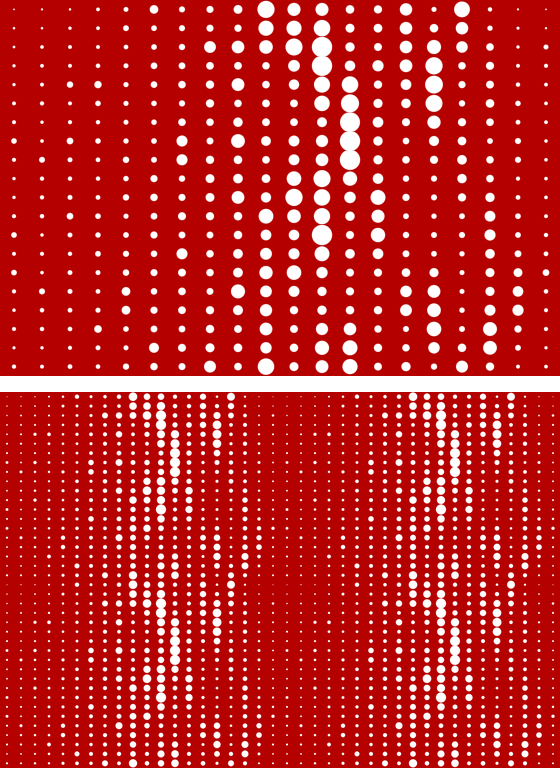
Top, the tile; bottom, the same tile 2 across and 2 down.
This pattern is drawn by a Shadertoy shader. Its source:

```glsl
// White dots on a 20 by 20 grid over red, swelling into vertical runs right of centre.

const float CELLS = 20.0;
const float TAU = 6.2831853;

float hash(vec2 p) {
    vec3 q = fract(p.xyx * vec3(0.1031, 0.1030, 0.0973));
    q += dot(q, q.yzx + 33.33);
    return fract((q.x + q.y) * q.z);
}

// Value noise down one column, wrapping after 8 knots
float runNoise(float col, float row) {
    float t = row * 8.0 / CELLS;
    float k = floor(t);
    float a = hash(vec2(col + 41.0, mod(k, 8.0) + 7.0));
    float b = hash(vec2(col + 41.0, mod(k + 1.0, 8.0) + 7.0));
    return mix(a, b, smoothstep(0.0, 1.0, t - k));
}

float bell(float d) {
    return exp(-d * d);
}

// Radius in cell heights; rows count down from the top
float dotRadius(float col, float row) {
    float x = (col + 0.5) / CELLS;
    float turn = TAU * row / CELLS;
    float middle = pow(sin(0.5 * TAU * x), 2.0);

    // Small dots: fine at the sides, finest in the top corners
    float base = 0.1 + 0.135 * middle;
    base -= 0.055 * exp(-0.5 * row) * (1.0 - middle);
    float jitter = hash(vec2(col, row) + 3.0);
    base *= mix(0.82, 1.15, jitter) + 0.35 * step(0.9, jitter);

    // Heavy wavy ridge, strongest in the upper half
    float run = runNoise(col, row);
    float ridge = 11.4 - 0.7 * cos(2.0 * (turn - TAU / CELLS));
    float swell = (0.18 + 0.14 * cos(turn - TAU * 0.25)) * bell(col - ridge);

    // Lighter ridge drifting towards the right side
    float drift = 16.3 + 1.2 * cos(turn - TAU * 0.7);
    swell += 0.2 * bell((col - drift) * 1.2);

    // Loose runs across the right half
    float right = smoothstep(7.0, 11.0, col) * smoothstep(20.0, 15.0, col);
    float loose = 0.22 * right * pow(run, 3.0);
    return min(base + swell * mix(0.45, 1.3, run) + loose, 0.54);
}

void mainImage(out vec4 fragColor, in vec2 fragCoord) {
    vec2 grid = fragCoord / iResolution.xy * CELLS;
    vec2 cell = floor(grid);
    float aspect = iResolution.x / iResolution.y;

    // Large dots reach into the cells above and below
    float dist = 1.0;
    for (int j = -1; j <= 1; j++) {
        float y = cell.y + float(j);
        vec2 offset = (grid - vec2(cell.x, y) - 0.5) * vec2(aspect, 1.0);
        float row = mod(CELLS - 1.0 - y, CELLS);
        dist = min(dist, length(offset) - dotRadius(cell.x, row));
    }

    float pixel = CELLS / iResolution.y;
    float ink = 1.0 - smoothstep(-0.75 * pixel, 0.75 * pixel, dist);
    fragColor = vec4(mix(vec3(0.71, 0.0, 0.0), vec3(1.0), ink), 1.0);
}
```
